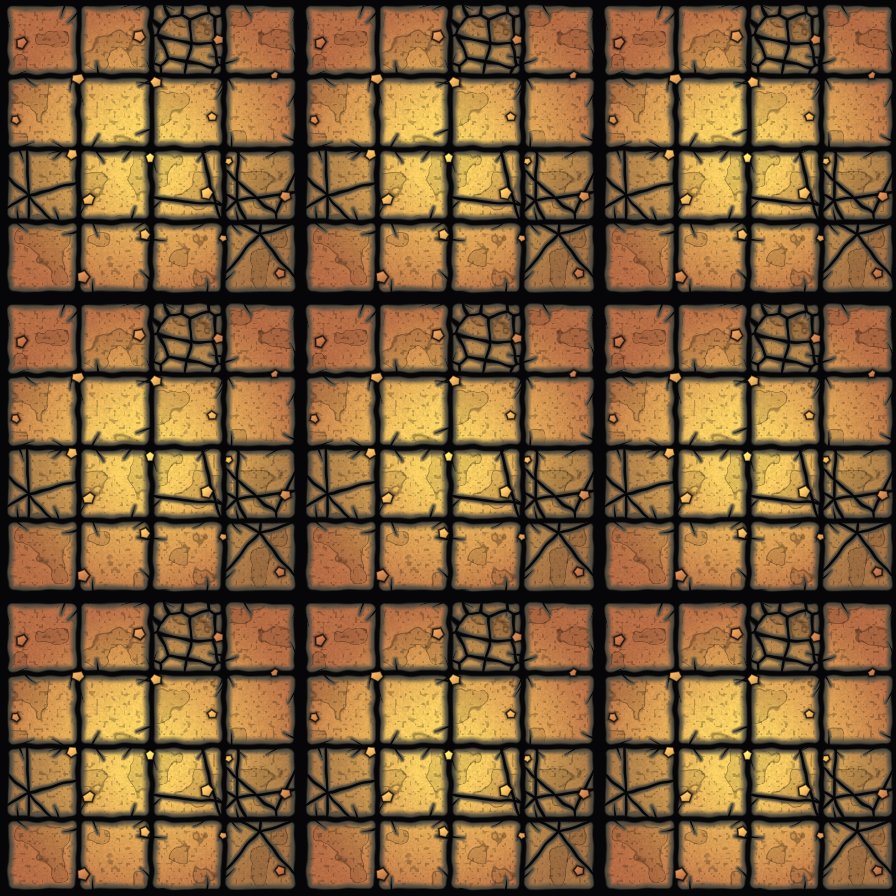
Give the GLSL for this texture, as a Shadertoy shader.

```glsl
// Worn stone floor: a block of 4 by 4 rounded slabs, repeated 3 by 3.
// Slab distances, ray and cell cracks share one edge ramp; a radial gradient
// warms each block, and noise adds flakes, grain and loose pebbles.

const float REPEATS = 3.0;
const float SLABS = 4.0;
const float SLAB_SIZE = 0.2435;              // slab pitch inside one block
const vec2 GRID_ORIGIN = vec2(0.0195, 0.0145);
const vec3 INK = vec3(0.025, 0.025, 0.03);
const vec3 RIM = vec3(0.30, 0.29, 0.25);
const vec3 YELLOW = vec3(0.98, 0.82, 0.39);
const vec3 GOLD = vec3(0.86, 0.62, 0.33);
const vec3 RUST = vec3(0.72, 0.43, 0.27);
const vec3 OLIVE = vec3(0.58, 0.48, 0.27);

float hash(vec2 p) {
    vec3 a = fract(p.xyx * 0.1031);
    a += dot(a, a.yzx + 33.33);
    return fract((a.x + a.y) * a.z);
}

vec2 hash2(vec2 p) { return vec2(hash(p), hash(p + 47.3)); }

vec2 polar(float angle) { return vec2(cos(angle), sin(angle)); }

float noise(vec2 p) {
    vec2 i = floor(p), f = fract(p);
    f = f * f * (3.0 - 2.0 * f);
    return mix(mix(hash(i), hash(i + vec2(1, 0)), f.x),
               mix(hash(i + vec2(0, 1)), hash(i + 1.0), f.x), f.y);
}

float roundBox(vec2 p, float halfSize, float radius) {
    vec2 d = abs(p) - halfSize + radius;
    return length(max(d, 0.0)) + min(max(d.x, d.y), 0.0) - radius;
}

// Distance to jittered rays leaving a hub
float rayCracks(vec2 p, vec2 hub, float count, float phase) {
    float d = 1.0;
    for (float k = 0.0; k < count; k++) {
        float jitter = 0.5 * hash(vec2(k, phase * 9.0)) - 0.25;
        vec2 dir = polar(phase + 6.2832 * (k + jitter) / count);
        d = min(d, length(p - hub - dir * max(dot(p - hub, dir), 0.0)));
    }
    return d;
}

// Distance to borders between scattered cells
float cellCracks(vec2 p, float scale) {
    p *= scale;
    float first = 9.0, second = 9.0;
    for (int k = 0; k < 9; k++) {
        vec2 c = floor(p) + vec2(k % 3, k / 3) - 1.0;
        float d = length(c + 0.15 + 0.7 * hash2(c + 20.0) - p);
        second = min(second, max(first, d));
        first = min(first, d);
    }
    return 0.55 * (second - first) / scale;
}

// Short tapering splits that run inward from a slab's rim
float rimSplits(vec2 p, vec2 id) {
    float d = 1.0;
    for (float k = 0.0; k < 5.0; k++) {
        vec2 h = hash2(id * 7.0 + k * 3.1 + 5.0);
        vec2 dir = polar(0.785 + 1.5708 * k + 0.7 * (h.x - 0.5));
        vec2 start = 0.49 * dir / max(abs(dir.x), abs(dir.y));
        vec2 run = -0.19 * polar(atan(dir.y, dir.x) + 2.0 * h.y - 1.0);
        float t = clamp(dot(p - start, run) / dot(run, run), 0.0, 1.0);
        d = min(d, length(p - start - run * t) + 0.02 * t);
    }
    return d;
}

// Broken slabs, chosen by column and row
float slabCracks(vec2 p, vec2 id) {
    if (id == vec2(0, 1)) return rayCracks(p, vec2(-0.18, -0.15), 6.0, 0.45);
    if (id == vec2(2, 1)) return rayCracks(p, vec2(0.38, -0.26), 4.0, 1.75);
    if (id == vec2(3, 0)) return rayCracks(p, vec2(-0.02, 0.32), 5.0, -1.0);
    if (id == vec2(3, 1)) return min(rayCracks(p, vec2(-0.33, -0.22), 5.0, 1.4),
                                     rayCracks(p, vec2(0.2, -0.4), 3.0, 0.6));
    if (id == vec2(2, 3)) return cellCracks(p, 2.9);
    return 1.0;
}

// Angular stone outline
float pebble(vec2 p, float radius, float seed) {
    float d = -1.0;
    for (float k = 0.0; k < 5.0; k++) {
        float size = radius * (0.7 + 0.5 * hash(vec2(k, seed)));
        d = max(d, dot(p, polar(seed + 1.2566 * k)) - size);
    }
    return d;
}

void mainImage(out vec4 fragColor, in vec2 fragCoord) {
    vec2 p = fract(REPEATS * fragCoord / iResolution.xy);
    float pixel = REPEATS / iResolution.y;

    // Slab cell with wavering borders
    vec2 wobble = vec2(noise(p * 24.0), noise(p * 24.0 + 60.0)) - 0.5;
    vec2 grid = (p - GRID_ORIGIN + 0.009 * wobble) / SLAB_SIZE;
    vec2 id = clamp(floor(grid), 0.0, SLABS - 1.0);
    vec2 q = grid - id - 0.5;
    float cracks = slabCracks(q, id);
    float depth = -roundBox(q, 0.473, 0.08);
    depth = min(depth, 1.8 * (cracks - 0.012));
    depth = min(depth, 1.8 * (rimSplits(q, id) - 0.012));

    // Warm gradient, duller on broken slabs
    float r = length(p - vec2(0.5, 0.47)) + 0.06 * (hash(id + 3.0) - 0.5);
    vec3 stone = mix(YELLOW, GOLD, smoothstep(0.08, 0.36, r));
    stone = mix(stone, RUST, smoothstep(0.3, 0.56, r));
    float dull = cracks < 1.0 ? 0.8 * smoothstep(0.2, 0.42, r) : 0.0;
    vec3 col = mix(stone, OLIVE, 0.55 * dull);

    // Flakes with thin outlines, then grain
    float flake = noise(p * 15.0 + 9.0) + 0.12 * noise(p * 55.0);
    col *= 1.0 - 0.09 * smoothstep(0.76, 0.79, flake);
    col *= 1.0 - 0.3 * (1.0 - smoothstep(0.0, 0.04, abs(flake - 0.77)));
    col *= 1.0 - 0.22 * smoothstep(0.68, 0.9, noise(p * 120.0));
    col *= 0.95 + 0.1 * noise(p * 210.0);

    // Grey rim and black joints
    float soft = 0.5 * pixel / SLAB_SIZE;
    col = mix(RIM, col, smoothstep(0.015, 0.115, depth));
    col = mix(INK, col, smoothstep(-soft, 0.02 + soft, depth));

    // Loose pebbles with dark outlines
    for (float k = 1.0; k < 19.0; k++) {
        vec2 v = p - 0.04 - 0.92 * fract(k * vec2(0.7549, 0.5698) + 0.2);
        float d = pebble(v, 0.009 + 0.009 * hash(vec2(k, 4.0)), k);
        col *= mix(0.55, 1.0, smoothstep(0.0, 0.014, d));
        col = mix(INK, col, smoothstep(-pixel, pixel, d - 0.003));
        vec3 face = stone * (1.08 + 9.0 * dot(v, vec2(-0.6, 0.8)));
        col = mix(face, col, smoothstep(-pixel, pixel, d + 0.001));
    }
    fragColor = vec4(clamp(col, 0.0, 1.0), 1.0);
}
```
